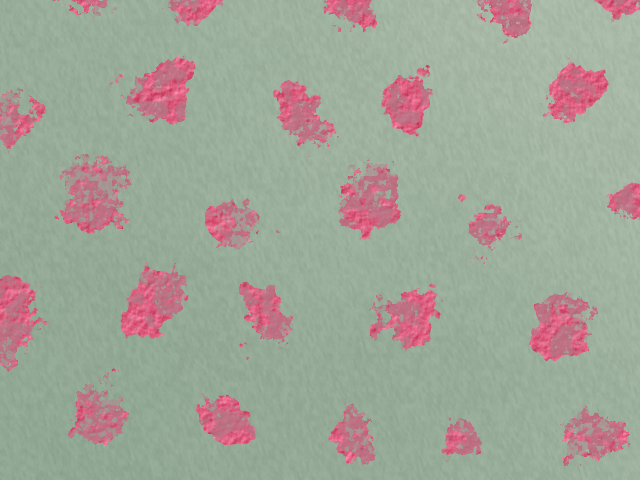
Write a WebGL 1 fragment shader that draws this pattern.

```glsl
precision highp float;
uniform vec2 u_resolution;

#define CELL vec2(0.29, 0.225)
#define JITTER vec2(0.11, 0.07)
#define RADIUS_MIN 0.047
#define RADIUS_MAX 0.065
#define LOBE_DEPTH 0.095
#define RAGGEDNESS 0.028
#define GRAIN 0.075
#define RELIEF 0.5
#define PAPER_DARK vec3(0.535, 0.635, 0.555)
#define PAPER_LIGHT vec3(0.675, 0.735, 0.67)
#define PAINT_FRESH vec3(0.87, 0.37, 0.50)
#define PAINT_THIN vec3(0.745, 0.44, 0.515)

float hash(vec2 p) {
  vec3 q = fract(p.xyx * 0.1031);
  q += dot(q, q.yzx + 33.33);
  return fract((q.x + q.y) * q.z);
}

float noise(vec2 p) {
  vec2 i = floor(p), f = fract(p);
  f = f * f * (3.0 - 2.0 * f);
  return mix(mix(hash(i), hash(i + vec2(1, 0)), f.x),
             mix(hash(i + vec2(0, 1)), hash(i + vec2(1, 1)), f.x), f.y);
}

// Four octaves, normalised to 0..1
float fbm(vec2 p) {
  float sum = 0.0, weight = 0.5333;
  for (int i = 0; i < 4; i++) {
    sum += weight * noise(p);
    p = mat2(1.6, 1.2, -1.2, 1.6) * p + 17.3;
    weight *= 0.5;
  }
  return sum;
}

// Staggered, jittered dabs: x = depth inside the nearest dab, y = its wear
vec2 nearestDab(vec2 p) {
  vec2 best = vec2(-1.0, 0.0);
  for (int j = -1; j <= 1; j++) {
    float row = floor(p.y / CELL.y) + float(j);
    float shift = 0.5 * mod(row, 2.0);
    for (int i = -1; i <= 1; i++) {
      vec2 id = vec2(floor(p.x / CELL.x - shift) + float(i), row) + 40.0;
      vec2 rnd = vec2(hash(id), hash(id + 71.7));
      vec2 center = (id - 39.5 + vec2(shift, 0.0)) * CELL + (rnd - 0.5) * JITTER;
      float radius = mix(RADIUS_MIN, RADIUS_MAX, hash(id + 13.1));
      radius *= mix(1.1, 0.88, clamp(center.x / 1.33, 0.0, 1.0));

      float angle = 6.2832 * hash(id + 29.9);
      vec2 axis = vec2(cos(angle), sin(angle));
      vec2 q = p - center;
      q = vec2(dot(q, axis), dot(q, vec2(-axis.y, axis.x)));
      float depth = radius - length(q * vec2(0.91, 1.1));
      float wear = hash(id + 53.3) + 0.5 * q.x / radius;
      if (depth > best.x) best = vec2(depth, wear);
    }
  }
  return best;
}

// Soft uneven light over fibrous paper
vec3 paper(vec2 p) {
  float light = 0.13 + 0.38 * p.x + 0.3 * p.y;
  vec2 shade = (p - vec2(1.02, 0.2)) * vec2(2.6, 3.2);
  light -= 0.22 * exp(-dot(shade, shade));
  light += 0.25 * (fbm(p * 3.0 + 5.0) - 0.5);
  vec2 slanted = vec2(p.x + 0.25 * p.y, p.y);
  float fibre = fbm(slanted * vec2(170.0, 85.0)) - 0.5;
  return mix(PAPER_DARK, PAPER_LIGHT, clamp(light, 0.0, 1.0)) + GRAIN * fibre;
}

void main() {
  vec2 p = gl_FragCoord.xy / u_resolution.y;
  float soft = 1.2 / u_resolution.y;
  vec2 dab = nearestDab(p);
  float wear = clamp(dab.y, 0.0, 1.2);

  // Lobed outline with crumbs along the dry side
  float body = dab.x + LOBE_DEPTH * (fbm(p * 22.0 + 3.0) - 0.5);
  float crumbs = RAGGEDNESS * (0.6 + 1.6 * wear) * (fbm(p * 95.0) - 0.5);
  float cover = smoothstep(-soft, soft, body + crumbs);

  // Thick rims and patches over a thin film, with pits showing the paper
  float rim = 1.0 - smoothstep(0.0, 0.016, body);
  float patches = fbm(p * 45.0 + 9.0) - 0.46 + 0.14 * rim - 0.2 * wear;
  float thick = smoothstep(-0.1, 0.1, patches);
  float pits = smoothstep(0.0, 0.12, fbm(p * 105.0 + 31.0) - 0.72 + 0.24 * wear);
  cover *= 1.0 - 0.65 * pits * (1.0 - 0.5 * thick);

  // Small ridges lit from the upper left
  vec2 toLight = vec2(-0.003, 0.004);
  float ridge = fbm(p * 75.0) - fbm((p + toLight) * 75.0);
  vec3 paint = mix(PAINT_THIN, PAINT_FRESH, thick);
  paint += RELIEF * ridge * (0.25 + 0.75 * thick) * vec3(0.7, 1.0, 1.0);

  gl_FragColor = vec4(mix(paper(p), paint, cover), 1.0);
}
```
